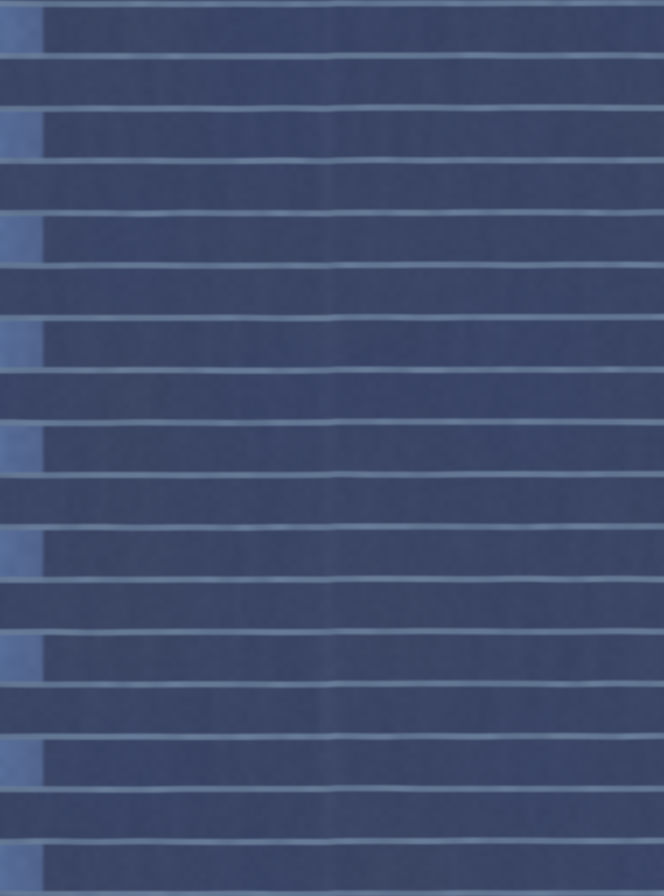
Reproduce this pattern procedurally as a Shadertoy shader.

```glsl
float hash(vec2 p) {
    p = fract(p * vec2(0.1031, 0.1130));
    p += dot(p, p.yx + 33.33);
    return fract((p.x + p.y) * p.x * 40.0);
}

float noise(vec2 p) {
    vec2 cell = floor(p), f = fract(p);
    f = f * f * (3.0 - 2.0 * f);
    return mix(mix(hash(cell), hash(cell + vec2(1, 0)), f.x),
               mix(hash(cell + vec2(0, 1)), hash(cell + vec2(1, 1)), f.x), f.y);
}

void mainImage(out vec4 fragColor, in vec2 fragCoord) {
    vec2 uv = fragCoord / iResolution.xy;
    float pixel = 1.0 / iResolution.y;

    // Seventeen bands, with a slight waver and a small step at the centre seam
    float y = uv.y - 0.0026;
    y += 0.0009 * (noise(vec2(uv.x * 14.0, floor(uv.y * 17.1 + 0.5))) - 0.5);
    y -= 0.0008 * (smoothstep(0.49, 0.51, uv.x) - 0.5);
    float band = y * 17.11;
    float row = floor(band);
    float lineDist = abs(fract(band + 0.5) - 0.5) / 17.11;

    // Woven ground with faint vertical streaks and a soft centre seam
    vec3 color = vec3(0.228, 0.272, 0.400);
    color += 0.012 * (noise(vec2(uv.x * 45.0, row * 3.7)) - 0.5);
    color += 0.012 * (noise(uv * vec2(95.0, 128.0)) - 0.5);
    color += 0.010 * (noise(uv * vec2(5.0, 7.0) + 20.0) - 0.5) * vec3(1.0, 0.6, -0.6);
    color += 0.012 * exp(-pow((uv.x - 0.495) / 0.012, 2.0));

    // Lighter tab at the left end of every other band
    float tab = 1.0 - smoothstep(0.060, 0.070, uv.x);
    tab *= 1.0 - step(0.5, mod(row, 2.0));
    vec3 tabColor = mix(vec3(0.335, 0.425, 0.595), vec3(0.315, 0.390, 0.550), uv.x / 0.065);
    tabColor += 0.025 * (noise(uv * vec2(60.0, 80.0) + 9.0) - 0.5);
    color = mix(color, tabColor, tab);

    // Pale dividing lines, soft at the edges and unevenly worn
    float stripe = 1.0 - smoothstep(0.0012, 0.0050 + 0.5 * pixel, lineDist);
    float wear = noise(vec2(uv.x * 38.0, floor(band + 0.5) * 5.3));
    vec3 lineColor = vec3(0.395, 0.475, 0.585) + 0.035 * (wear - 0.5);
    color = mix(color, lineColor, stripe * (0.90 + 0.10 * wear));

    fragColor = vec4(color, 1.0);
}
```
